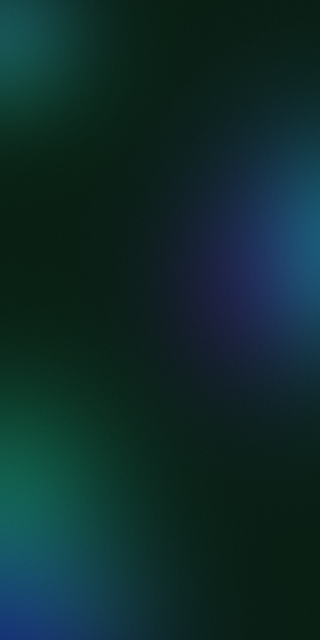
A WebGL 2 fragment shader for this background:

```glsl
#version 300 es
precision highp float;

uniform vec2 u_resolution;
out vec4 fragColor;

// Tunable palette; glow colours are added light.
const vec3 BASE = vec3(0.035, 0.12, 0.075);
const vec3 TEAL = vec3(0.055, 0.19, 0.25);
const vec3 MOSS = vec3(0.0, 0.04, 0.01);
const vec3 OCEAN = vec3(0.07, 0.08, 0.26);
const vec3 CYAN = vec3(-0.01, 0.17, 0.13);
const vec3 VIOLET = vec3(0.045, -0.03, 0.06);
const vec3 EMERALD = vec3(0.03, 0.26, 0.20);
const vec3 COBALT = vec3(0.04, 0.0, 0.33);
const vec3 MIST = vec3(0.02, 0.07, 0.03);

const float GRAIN_SCALE = 120.0;
const float GRAIN_AMOUNT = 0.008;

// Soft elliptical falloff.
float glow(vec2 p, vec2 center, vec2 radius) {
    vec2 d = (p - center) / radius;
    return exp(-dot(d, d));
}

vec2 gradient(vec2 cell) {
    vec3 h = fract(cell.xyx * vec3(0.1031, 0.1030, 0.0973));
    h += dot(h, h.yzx + 33.33);
    float angle = 6.28318 * fract((h.x + h.y) * h.z);
    return vec2(cos(angle), sin(angle));
}

float gradientNoise(vec2 p) {
    vec2 i = floor(p);
    vec2 f = fract(p);
    vec2 u = f * f * f * (f * (f * 6.0 - 15.0) + 10.0);
    vec2 e = vec2(1.0, 0.0);
    float low = mix(dot(gradient(i), f), dot(gradient(i + e), f - e), u.x);
    float high = mix(dot(gradient(i + e.yx), f - e.yx),
                     dot(gradient(i + e.xx), f - e.xx), u.x);
    return mix(low, high, u.y);
}

void main() {
    // Canvas width is one unit; height spans two.
    vec2 p = gl_FragCoord.xy / u_resolution * vec2(1.0, 2.0);
    vec3 color = BASE;

    // Upper left
    color += TEAL * glow(p, vec2(0.0, 1.90), vec2(0.27, 0.25));
    color += MOSS * glow(p, vec2(0.0, 1.72), vec2(0.30, 0.20));

    // Right edge
    color += OCEAN * glow(p, vec2(0.95, 1.22), vec2(0.33, 0.42));
    color += CYAN * glow(p, vec2(1.05, 1.24), vec2(0.20, 0.33));
    color += VIOLET * glow(p, vec2(0.72, 1.08), vec2(0.25, 0.32));

    // Lower left
    color += EMERALD * glow(p, vec2(0.0, 0.43), vec2(0.36, 0.36));
    color += COBALT * glow(p, vec2(0.0, -0.05), vec2(0.43, 0.38));
    color += MIST * glow(p, vec2(0.30, 0.08), vec2(0.26, 0.26));

    // Fine grain keeps the gradients from banding.
    color += GRAIN_AMOUNT * gradientNoise(p * GRAIN_SCALE);
    fragColor = vec4(clamp(color, 0.0, 1.0), 1.0);
}
```
